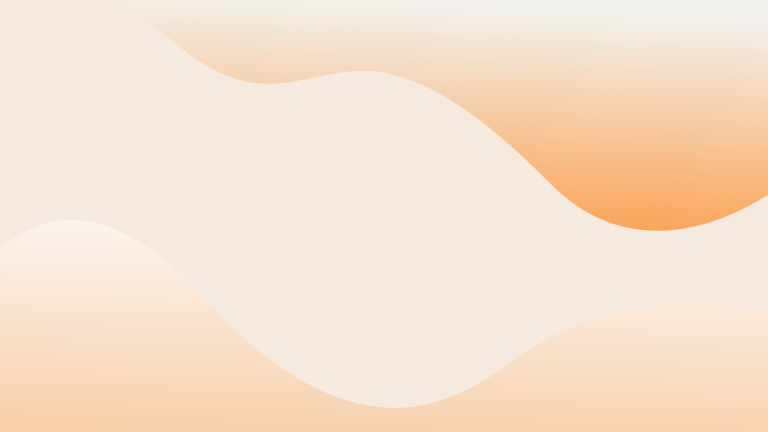
Write a Shadertoy shader that draws this background.

```glsl
// Height of a smooth curve at x; each knot holds position, height and slope
float curveHeight(float x, vec3 knots[7]) {
    vec3 a = knots[0], b = knots[1];
    for (int i = 1; i < 6; i++) {
        if (x >= knots[i].x) {
            a = knots[i];
            b = knots[i + 1];
        }
    }
    float span = b.x - a.x;
    float t = clamp((x - a.x) / span, 0.0, 1.0);
    float s = 1.0 - t;
    return s * s * ((1.0 + 2.0 * t) * a.y + t * span * a.z)
         + t * t * ((1.0 + 2.0 * s) * b.y - s * span * b.z);
}

// Antialiased coverage, positive inside
float coverage(float d) {
    return clamp(d / max(fwidth(d), 1e-5) + 0.5, 0.0, 1.0);
}

void mainImage(out vec4 fragColor, in vec2 fragCoord) {
    vec2 uv = fragCoord / iResolution.xy;
    float depth = 1.0 - uv.y;

    // Wave outlines
    float upperEdge = curveHeight(uv.x, vec3[7](
        vec3(0.140, 1.005, -0.36), vec3(0.228, 0.900, -1.51),
        vec3(0.349, 0.806, 0.0), vec3(0.471, 0.836, 0.0),
        vec3(0.716, 0.576, -1.78), vec3(0.857, 0.466, 0.0),
        vec3(1.0, 0.549, 1.10)));
    float lowerEdge = curveHeight(uv.x, vec3[7](
        vec3(0.0, 0.426, 1.33), vec3(0.091, 0.491, 0.0),
        vec3(0.260, 0.319, -1.96), vec3(0.514, 0.056, 0.0),
        vec3(0.658, 0.153, 1.33), vec3(0.859, 0.292, 0.14),
        vec3(1.0, 0.287, -0.09)));

    // Slightly tilted gradients
    float upperFade = clamp((depth + (0.857 - uv.x) * 0.089 - 0.046) / 0.488, 0.0, 1.0);
    float lowerFade = clamp((depth - uv.x * 0.07 - 0.52) / 0.48, 0.0, 1.0);
    vec3 upperColor = mix(vec3(0.949, 0.941, 0.918), vec3(0.984, 0.647, 0.353), upperFade);
    vec3 lowerColor = mix(vec3(0.984, 0.953, 0.925), vec3(0.969, 0.808, 0.655), lowerFade);

    // Cream base with both waves on top
    vec3 color = vec3(0.961, 0.918, 0.878);
    color = mix(color, upperColor, coverage(uv.y - upperEdge));
    color = mix(color, lowerColor, coverage(lowerEdge - uv.y));
    fragColor = vec4(color, 1.0);
}
```
